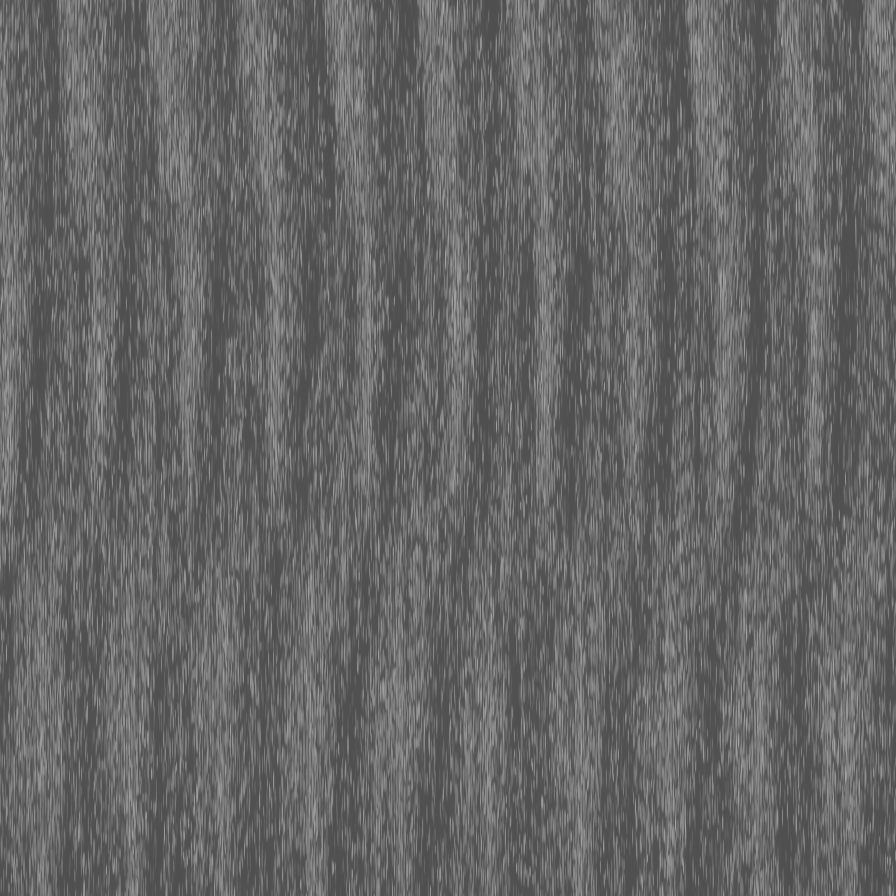
This texture is drawn by a Shadertoy shader. Its source:

```glsl
// Draws grey brushed fibres: fine vertical strands gathered into repeating soft columns.

const float COLUMN_REPEATS = 10.0;
const float STRAND_COLUMNS = 350.0;
const float STRAND_ROWS = 29.0;
const int STRAND_LAYERS = 9;
const float FLOOR_GREY = 0.308;

// Integer hash: two random values in 0..1 per cell and seed
vec2 hash2(vec2 cell, float seed) {
    uvec3 v = uvec3(ivec3(vec3(cell, seed)) + 4096);
    v = v * 1664525u + 1013904223u;
    v.x += v.y * v.z; v.y += v.z * v.x; v.z += v.x * v.y;
    v ^= v >> 16u;
    v.x += v.y * v.z; v.y += v.z * v.x;
    return vec2(v.xy >> 8u) / 16777216.0;
}

// Value noise that wraps horizontally after a whole number of cells
float wrappedNoise(vec2 p, float wrap, float seed) {
    vec2 cell = floor(p);
    vec2 f = fract(p);
    f = f * f * (3.0 - 2.0 * f);
    float left = mod(cell.x, wrap);
    float right = mod(cell.x + 1.0, wrap);
    float low = mix(hash2(vec2(left, cell.y), seed).x, hash2(vec2(right, cell.y), seed).x, f.x);
    float high = mix(hash2(vec2(left, cell.y + 1.0), seed).x, hash2(vec2(right, cell.y + 1.0), seed).x, f.x);
    return mix(low, high, f.y);
}

// Soft vertical band, repeated once per column, with separate side widths
float band(vec2 p, vec2 centre, vec2 sideWidths, float halfHeight) {
    float dx = fract(p.x - centre.x + 0.5) - 0.5;
    dx /= dx < 0.0 ? sideWidths.x : sideWidths.y;
    float dy = (p.y - centre.y) / halfHeight;
    return exp(-dx * dx - dy * dy * dy * dy);
}

// Share of strands present at a place
float strandDensity(vec2 uv) {
    vec2 p = vec2(uv.x * COLUMN_REPEATS, uv.y);
    float slant = 0.8 * (1.0 - uv.y);
    float density = 0.21;

    // Broad upper sheets with a crisp left edge
    density += 0.46 * band(p, vec2(0.72 + slant, 0.98), vec2(0.08, 0.42), 0.22);
    // Narrow middle streaks and their fainter companions
    density += 0.54 * band(p, vec2(0.08, 0.58), vec2(0.07), 0.16);
    density += 0.20 * band(p, vec2(0.90, 0.50), vec2(0.20), 0.20);
    // Lower columns
    density += 0.22 * band(p, vec2(0.40, 0.28), vec2(0.30), 0.12);
    density += 0.30 * band(p, vec2(0.41, 0.06), vec2(0.25), 0.16);
    density += 0.28 * band(p, vec2(0.47, 0.08), vec2(0.06), 0.22);

    // Repeating streaks and free variation
    density += 0.40 * (wrappedNoise(vec2(p.x * 13.0, p.y * 6.0), 13.0, 3.0) - 0.5);
    density += 0.24 * (wrappedNoise(vec2(p.x * 5.0, p.y * 5.0), 5.0, 5.0) - 0.4);
    density += 0.34 * (wrappedNoise(vec2(uv.x * 190.0, uv.y * 10.0), 512.0, 7.0) - 0.5);
    return clamp(density, 0.08, 1.0);
}

// Grey level (x) and coverage (y) of one layer of tapered strands
vec2 strandLayer(vec2 uv, float density, float seed, float pixel) {
    vec2 grid = uv * vec2(STRAND_COLUMNS, STRAND_ROWS);
    grid.x += hash2(vec2(seed), 11.0).x;
    grid.y += 17.0 * hash2(vec2(floor(grid.x), 0.0), seed).x;
    vec2 cell = floor(grid);
    vec2 local = fract(grid) - 0.5;
    vec2 place = hash2(cell, seed + 20.0);
    vec2 look = hash2(cell, seed + 40.0);

    float halfLength = mix(0.20, 0.50, look.y);
    float taper = 1.0 - smoothstep(0.25, 1.0, abs(local.y) / halfLength);
    float edge = clamp(0.5 * pixel * STRAND_COLUMNS, 0.15, 0.3);
    float dx = abs(local.x - 0.1 * (place.y - 0.5));
    float across = 1.0 - smoothstep(max(0.23 - edge, 0.0), 0.23 + edge, dx);
    float present = smoothstep(-0.08, 0.08, density - place.x);
    float grey = mix(0.38, 0.62, look.x) + 0.05 * density;
    float opacity = mix(0.35, 1.0, place.y);
    return vec2(grey, across * taper * present * opacity);
}

void mainImage(out vec4 fragColor, in vec2 fragCoord) {
    vec2 uv = fragCoord / iResolution.xy;
    float pixel = 1.0 / iResolution.x;
    float density = strandDensity(uv);

    // Gentle sideways wander of the fibres
    vec2 fibre = uv;
    fibre.x += 0.003 * wrappedNoise(uv * vec2(40.0, 8.0), 64.0, 9.0);

    float grey = FLOOR_GREY + 0.04 * density;
    for (int i = 0; i < STRAND_LAYERS; i++) {
        vec2 strand = strandLayer(fibre, density, float(i) + 1.0, pixel);
        grey = mix(grey, strand.x, strand.y);
    }
    fragColor = vec4(vec3(grey), 1.0);
}
```
